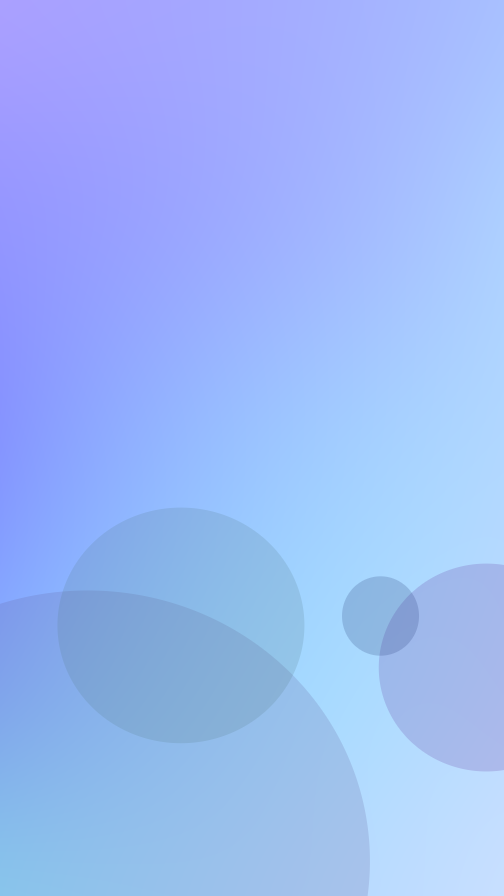
Reproduce this background procedurally as a Shadertoy shader.

```glsl
// Soft periwinkle-to-sky gradient with four translucent discs near the bottom.
// Three vertical colour ramps are blended across the width by a parabola,
// then each disc is laid over them as an antialiased ellipse of flat tint.

const float SKY_BLUE = 1.0;    // the blue channel is constant over the gradient
const float DISC_ALPHA = 0.2;

// Smooth curve through five evenly spaced red-green stops, top to bottom
vec2 ramp(float t, vec2 stops[5]) {
    float s = clamp(t, 0.0, 1.0) * 4.0;
    int i = min(int(s), 3);
    float f = s - float(i);
    vec2 a = stops[max(i - 1, 0)];
    vec2 b = stops[i];
    vec2 c = stops[i + 1];
    vec2 d = stops[min(i + 2, 4)];
    return b + 0.5 * f * (c - a + f * (2.0 * a - 5.0 * b + 4.0 * c - d
             + f * (3.0 * (b - c) + d - a)));
}

// Parabola through the left, middle and right values
vec2 blendAcross(float x, vec2 left, vec2 middle, vec2 right) {
    return left * (1.0 - x) * (1.0 - 2.0 * x)
         + middle * 4.0 * x * (1.0 - x)
         + right * x * (2.0 * x - 1.0);
}

vec3 sky(vec2 uv) {
    float down = 1.0 - uv.y;
    vec2 left = ramp(down, vec2[5](
        vec2(0.667, 0.627), vec2(0.580, 0.588), vec2(0.522, 0.584),
        vec2(0.529, 0.698), vec2(0.573, 0.870)));
    vec2 middle = ramp(down, vec2[5](
        vec2(0.643, 0.667), vec2(0.618, 0.680), vec2(0.604, 0.765),
        vec2(0.622, 0.832), vec2(0.680, 0.855)));
    vec2 right = ramp(down, vec2[5](
        vec2(0.659, 0.753), vec2(0.678, 0.812), vec2(0.694, 0.843),
        vec2(0.729, 0.855), vec2(0.784, 0.875)));
    return vec3(blendAcross(uv.x, left, middle, right), SKY_BLUE);
}

// Lays a translucent ellipse over the base colour
vec3 addDisc(vec3 base, vec2 uv, vec2 centre, vec2 radius, vec3 tint) {
    float edge = (length((uv - centre) / radius) - 1.0) * radius.x * iResolution.x;
    float cover = clamp(0.5 - edge, 0.0, 1.0);
    return mix(base, tint, cover * DISC_ALPHA);
}

void mainImage(out vec4 fragColor, in vec2 fragCoord) {
    vec2 uv = fragCoord / iResolution.xy;
    vec3 color = sky(uv);

    // Large corner disc, middle disc, right edge disc, small disc
    color = addDisc(color, uv, vec2(0.174, 0.039), vec2(0.560, 0.302), vec3(0.38, 0.37, 0.60));
    color = addDisc(color, uv, vec2(0.359, 0.302), vec2(0.245, 0.1315), vec3(0.34, 0.49, 0.54));
    color = addDisc(color, uv, vec2(0.965, 0.255), vec2(0.2135, 0.116), vec3(0.37, 0.19, 0.61));
    color = addDisc(color, uv, vec2(0.755, 0.3125), vec2(0.0764, 0.0443), vec3(0.12, 0.20, 0.44));

    fragColor = vec4(color, 1.0);
}
```
